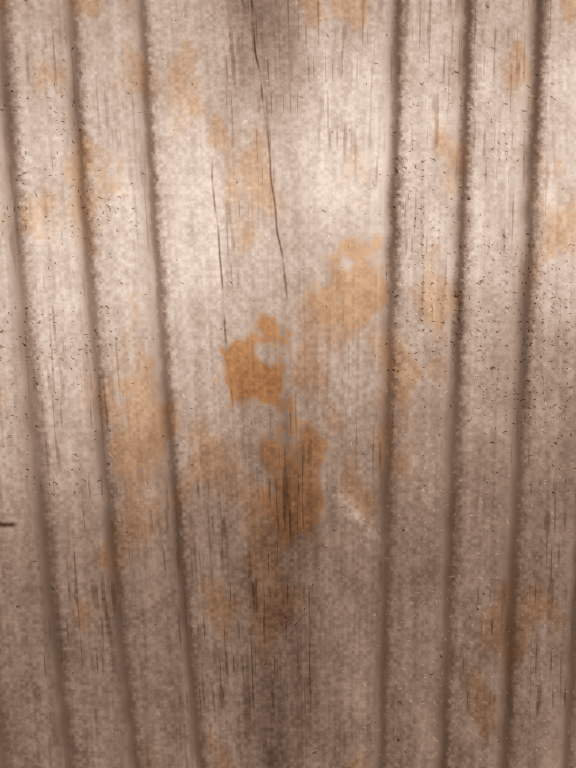
Give the GLSL for this texture, as a WebGL 2 fragment shader.

```glsl
#version 300 es
precision highp float;
// Weathered grooved board: two fans of soft grooves flank a wide smooth strip.
// A tone is built from light, grooves, grain, cracks and pits, then mapped
// to a brown ramp; ragged rust stains and pale scuffs are tinted on top.
uniform vec2 u_resolution;
out vec4 fragColor;

#define GROOVE_WIDTH 0.0100
#define GROOVE_DEPTH 0.56
#define FIBRE 0.17
#define SPECKLE 0.30
#define MOTTLE 0.22
#define PIT_DEPTH 0.40
#define FLECK_CELLS vec2(48.0, 62.0)
#define DARK vec3(0.31, 0.23, 0.18)
#define MID vec3(0.65, 0.54, 0.47)
#define LIGHT vec3(0.98, 0.90, 0.84)
#define RUST_TINT vec3(0.97, 0.80, 0.60)

float hash(vec2 p) {
    return fract(sin(dot(p, vec2(127.1, 311.7))) * 43758.5453);
}

float noise(vec2 p) {
    vec2 i = floor(p), f = fract(p);
    f = f * f * (3.0 - 2.0 * f);
    return mix(mix(hash(i), hash(i + vec2(1, 0)), f.x),
               mix(hash(i + vec2(0, 1)), hash(i + vec2(1, 1)), f.x), f.y);
}

// Octaves are turned so that no grid shows
float fbm(vec2 p) {
    float sum = 0.0, amp = 0.5;
    for (int i = 0; i < 5; i++) {
        sum += amp * noise(p);
        p = mat2(1.6, 1.2, -1.2, 1.6) * p + 7.3;
        amp *= 0.5;
    }
    return sum;
}

float bell(float d, float width) { return exp(-d * d / (width * width)); }

float fade(float lo, float hi, float v) { return 1.0 - smoothstep(lo, hi, v); }

// Signed offset to the nearest groove (x) and the groove's id (y)
vec2 groove(float x, float down) {
    float leftStep = mix(0.122, 0.113, down);
    float rightStep = mix(0.123, 0.107, down);
    float left = (0.246 + 0.07 * down + 0.034 * down * down - x) / leftStep;
    float right = (x - 0.692 + 0.028 * down) / rightStep;
    bool onLeft = left > right;
    float k = onLeft ? left : right;
    float id = max(floor(k + 0.5), 0.0);
    return vec2((k - id) * (onLeft ? -leftStep : rightStep), onLeft ? id : id + 10.0);
}

// Short, randomly turned dashes, one candidate per jittered cell
float flecks(vec2 uv, float density, float seed) {
    float sum = 0.0;
    for (int layer = 0; layer < 3; layer++) {
        float shift = seed + float(layer) * 17.0;
        vec2 p = uv * FLECK_CELLS * (1.0 + 0.3 * float(layer)) + shift * 0.37;
        vec2 cell = floor(p);
        float r = hash(cell + shift), turn = (hash(cell + shift + 3.1) - 0.3) * 2.2;
        vec2 q = fract(p) - 0.5 - 0.3 * (vec2(r, hash(cell + shift + 5.7)) - 0.5);
        q += 0.22 * (vec2(noise(p * 4.0), noise(p * 4.0 + 31.0)) - 0.5);
        q = mat2(cos(turn), sin(turn), -sin(turn), cos(turn)) * q;
        float size = length(q / vec2(0.10 + 0.22 * hash(cell + 9.2), 0.09));
        float strength = 0.4 + 0.6 * hash(cell + shift + 8.8);
        sum += strength * fade(0.2, 1.2, size) * step(hash(cell + shift + 1.3), density);
    }
    return min(sum, 1.0);
}

// Ragged patch around a centre
float patchMask(vec2 uv, vec2 centre, vec2 radius, float ragged) {
    float d = length((uv - centre) / radius);
    return smoothstep(0.12, 0.42, ragged - 0.4 * d * d);
}

// Wandering, broken hairline between two heights
float crack(vec2 uv, float x, float slope, float top, float bottom) {
    float down = 1.0 - uv.y;
    float path = x + slope * down + 0.006 * (noise(vec2(down * 30.0, x * 50.0)) - 0.5);
    float span = smoothstep(top - 0.02, top + 0.02, down) * fade(bottom - 0.08, bottom, down);
    return bell(uv.x - path, 0.0018) * span * smoothstep(0.1, 0.7, noise(vec2(x * 90.0, down * 50.0)));
}

void main() {
    vec2 uv = gl_FragCoord.xy / u_resolution;
    float x = uv.x, down = 1.0 - uv.y;
    float along = x - mix(0.10, -0.035, smoothstep(0.3, 0.7, x)) * down;

    // Broad light, with a shaded streak in the smooth strip
    float drop = down + 0.12 * (x - 0.45) + 0.10 * (fbm(uv * 4.0) - 0.5);
    float tone = 0.33 + 0.51 * fade(0.27, 0.80, drop) - 0.16 * fade(0.0, 0.24, drop);
    tone -= 0.36 * bell(x - 0.455, 0.06) * fade(0.0, 0.26, down);
    tone -= 0.13 * bell(x - 0.49, 0.08) * smoothstep(0.12, 0.45, down);
    tone += 0.08 * bell(x - 0.61, 0.07) * bell(down - 0.2, 0.14);

    // Grain: mottling, vertical fibres, fine speckle
    float speckle = fbm(uv * vec2(150.0, 200.0)) - 0.48;
    float fibre = noise(vec2(along * 190.0, down * 11.0)) + noise(vec2(along * 60.0, down * 3.0));
    tone += MOTTLE * (fbm(vec2(along * 26.0, down * 20.0)) - 0.48);
    tone += FIBRE * 0.5 * (fibre - 1.0) + SPECKLE * speckle;
    float strokes = smoothstep(0.68, 0.95, noise(vec2(along * 230.0, down * 22.0 + 40.0)));
    tone -= 0.16 * strokes * smoothstep(0.35, 0.65, noise(uv * vec2(12.0, 7.0)));

    // Grooves: ragged shaded core, soft shoulders, lit right lip
    vec2 g = groove(x, down);
    float rough = noise(vec2(g.y * 9.0, down * 40.0)) - 0.5;
    float d = g.x + 0.003 * rough + 0.012 * speckle;
    float width = GROOVE_WIDTH * (0.85 + 0.4 * hash(vec2(g.y, 2.0)) + 0.25 * rough);
    float depth = GROOVE_DEPTH * (0.7 + 0.5 * noise(vec2(g.y * 5.0, down * 7.0)));
    depth *= g.y > 0.5 && g.y < 9.0 ? 0.78 : 1.0;
    tone *= 1.0 - depth * bell(d, width) - 0.14 * bell(d, 0.026);
    tone += 0.06 * bell(d - 0.027, 0.014) * fade(0.3, 0.8, down);

    // Cracks, dark pits on the ribs, pale chips low down
    tone -= 0.42 * (crack(uv, 0.435, 0.16, 0.0, 0.43) + crack(uv, 0.345, 0.11, 0.22, 0.55));
    float ribs = max(fade(0.16, 0.28, x), smoothstep(0.66, 0.71, x));
    float pitZone = smoothstep(0.06, 0.2, down) * fade(0.4, 0.72, down);
    float cluster = smoothstep(0.3, 0.65, fbm(uv * vec2(9.0, 11.0)));
    tone -= PIT_DEPTH * flecks(uv, 0.5 * ribs * pitZone * cluster, 1.0);
    tone += 0.2 * flecks(uv, 0.18 * smoothstep(0.45, 0.7, down) * smoothstep(0.5, 0.75, x), 60.0);
    tone -= 0.5 * bell(uv.y - 0.317, 0.003) * fade(0.02, 0.035, x);

    vec3 color = mix(DARK, MID, clamp(tone * 2.0, 0.0, 1.0));
    color = mix(color, LIGHT, clamp(tone * 2.0 - 1.0, 0.0, 1.0));

    // Rust in the strip, fainter blotches elsewhere, one pale scuff
    float ragged = 1.5 * fbm(uv * vec2(24.0, 26.0)) - 0.2 + 0.5 * speckle;
    float rust = patchMask(uv, vec2(0.46, 0.52), vec2(0.09, 0.06), ragged);
    rust = max(rust, 0.8 * patchMask(uv, vec2(0.51, 0.38), vec2(0.06, 0.08), ragged));
    rust = max(rust, 0.6 * patchMask(uv, vec2(0.60, 0.63), vec2(0.07, 0.06), ragged));
    rust = max(rust, 0.5 * patchMask(uv, vec2(0.25, 0.44), vec2(0.05, 0.08), ragged));
    rust = max(rust, 0.45 * smoothstep(0.58, 0.74, fbm(uv * vec2(13.0, 10.0) + 3.0)));
    color *= mix(vec3(1.0), RUST_TINT, rust);
    vec2 scuff = uv - vec2(0.61, 0.335);
    float pale = bell(scuff.y + 0.75 * scuff.x, 0.014) * bell(scuff.x, 0.045);
    color = mix(color, LIGHT, 0.4 * pale * smoothstep(0.2, 0.7, ragged));

    fragColor = vec4(color, 1.0);
}
```
